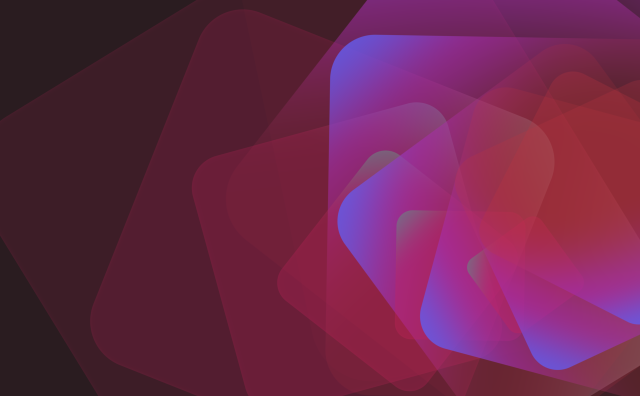
This background is drawn by a WebGL 2 fragment shader. Its source:

```glsl
#version 300 es
precision highp float;
// Two spirals of translucent rounded squares on a dark ground.
// Each square shrinks and turns about its own centre, and carries a diagonal
// gradient from one bright corner (grey-green or blue-violet) to a thin red.

uniform vec2 u_resolution;
out vec4 fragColor;

const vec3 GROUND  = vec3(0.165, 0.110, 0.125);
const vec3 SAGE    = vec3(0.43, 0.50, 0.50);
const vec3 CRIMSON = vec3(0.78, 0.13, 0.36);
const vec3 BLUE    = vec3(0.39, 0.36, 0.92);
const vec3 MAGENTA = vec3(0.65, 0.18, 0.67);
const vec3 RED     = vec3(0.74, 0.20, 0.25);

const float ROUNDING   = 0.25;   // corner radius relative to half side
const float RIM_WIDTH  = 0.004;
const float RIM_ALPHA  = 0.07;
const float SAGE_ALPHA = 0.62;
const float BLUE_ALPHA = 0.85;

// Half side of the first square and shrink factor per step
const vec2 WARM_SIZE = vec2(0.686, 0.698);
const vec2 COOL_SIZE = vec2(0.610, 0.864);

// Centre (y runs down, canvas height = 1) and turn in degrees
const int WARM_COUNT = 6;
const int COOL_COUNT = 7;
const vec3 WARM[WARM_COUNT] = vec3[](
  vec3(0.814, 0.610, 148.5), vec3(0.814, 0.610, 111.7),
  vec3(0.876, 0.650, 74.7),  vec3(1.004, 0.684, 38.0),
  vec3(1.162, 0.696, 1.0),   vec3(1.327, 0.694, -36.0));
const vec3 COOL[COOL_COUNT] = vec3[](
  vec3(1.291, 0.268, 78.1),  vec3(1.257, 0.434, 38.0),
  vec3(1.283, 0.549, 1.0),   vec3(1.363, 0.622, -36.3),
  vec3(1.458, 0.618, -75.0), vec3(1.515, 0.568, -115.0),
  vec3(1.530, 0.500, -153.0));

// Position in the turned frame of a square
vec2 toLocal(vec2 p, vec3 place) {
  float a = radians(place.z);
  vec2 axis = vec2(cos(a), sin(a));
  vec2 d = p - place.xy;
  return vec2(dot(d, axis), dot(d, vec2(-axis.y, axis.x)));
}

float roundedSquare(vec2 q, float halfSide) {
  float r = halfSide * ROUNDING;
  vec2 d = abs(q) - halfSide + r;
  return length(max(d, 0.0)) + min(max(d.x, d.y), 0.0) - r;
}

// 0 at the bright corner, 1 at the opposite one
float diagonal(vec2 q, float halfSide) {
  return 0.5 + (q.x + q.y) / (4.0 * halfSide);
}

float coverage(float dist) {
  float px = 1.0 / u_resolution.y;
  return 1.0 - smoothstep(-0.7 * px, 0.7 * px, dist);
}

vec3 addWarm(vec3 base, vec2 p, int i) {
  float level = float(i);
  float halfSide = WARM_SIZE.x * pow(WARM_SIZE.y, level);
  vec2 q = toLocal(p, WARM[i]);
  float dist = roundedSquare(q, halfSide);
  float t = diagonal(q, halfSide);
  vec3 tint = mix(SAGE, CRIMSON, smoothstep(0.02, 0.30, t));
  float alpha = mix(SAGE_ALPHA, 0.12 + 0.04 * level, smoothstep(0.0, 0.28, t));
  alpha += RIM_ALPHA * exp(-abs(dist) / RIM_WIDTH);
  return mix(base, tint, alpha * coverage(dist));
}

vec3 addCool(vec3 base, vec2 p, int i) {
  float level = float(i);
  float halfSide = COOL_SIZE.x * pow(COOL_SIZE.y, level);
  vec2 q = toLocal(p, COOL[i]);
  float dist = roundedSquare(q, halfSide);
  float t = diagonal(q, halfSide);
  vec3 tint = mix(BLUE, MAGENTA, smoothstep(0.02, 0.22, t));
  tint = mix(tint, RED, smoothstep(0.20, 0.50, t));
  float alpha = mix(BLUE_ALPHA, 0.04 + 0.04 * level, smoothstep(0.0, 0.48, t));
  return mix(base, tint, alpha * coverage(dist));
}

void main() {
  vec2 p = gl_FragCoord.xy / u_resolution.y;
  p.y = 1.0 - p.y;

  // Interleave the spirals from the largest square to the smallest
  vec3 color = GROUND;
  for (int i = 0; i < COOL_COUNT; i++) {
    if (i < WARM_COUNT) color = addWarm(color, p, i);
    color = addCool(color, p, i);
  }
  fragColor = vec4(color, 1.0);
}
```
